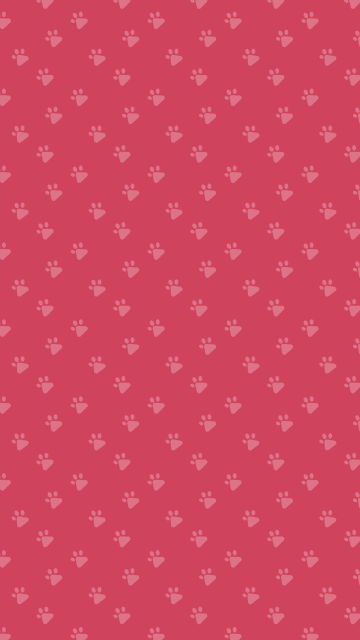
Give the GLSL for this pattern, as a Shadertoy shader.

```glsl
const vec3 GROUND_COLOR = vec3(0.812, 0.263, 0.361);
const vec3 PAW_COLOR = vec3(0.863, 0.452, 0.524);
const float REPEATS_ACROSS = 4.68;
const float PAW_SIZE = 0.108;   // half a paw, in tiles
const float PAD_ROUNDING = 0.28;

// Paws in one tile: centre measured from the top left, then tilt
const int PAW_COUNT = 4;
const vec3 PAWS[PAW_COUNT] = vec3[](
    vec3(0.035, 0.264, 0.0),
    vec3(0.704, 0.498, 0.03),
    vec3(0.268, 0.742, 0.12),
    vec3(0.590, 0.000, -0.03));

vec2 rotate(vec2 p, float angle) {
    float c = cos(angle), s = sin(angle);
    return mat2(c, -s, s, c) * p;
}

float ellipseDistance(vec2 p, vec2 radii) {
    float k = length(p / radii);
    float gradient = length(p / (radii * radii));
    return k * (k - 1.0) / max(gradient, 1e-4);
}

// Squared distance to an edge, and signed side of it
vec2 edgeTerm(vec2 p, vec2 a, vec2 b) {
    vec2 e = b - a, v = p - a;
    vec2 w = v - e * clamp(dot(v, e) / dot(e, e), 0.0, 1.0);
    return vec2(dot(w, w), e.x * v.y - e.y * v.x);
}

float triangleDistance(vec2 p, vec2 a, vec2 b, vec2 c) {
    vec2 d = min(min(edgeTerm(p, a, b), edgeTerm(p, b, c)), edgeTerm(p, c, a));
    return -sqrt(d.x) * sign(d.y);
}

// Rounded pad and three toes, y pointing down
float pawDistance(vec2 p) {
    float pad = triangleDistance(p, vec2(-0.19, 0.03), vec2(0.70, 0.07),
                                 vec2(-0.04, 0.78)) - PAD_ROUNDING;
    float sideToe = ellipseDistance(rotate(p - vec2(-0.82, 0.09), 0.55), vec2(0.27, 0.20));
    float middleToe = ellipseDistance(rotate(p - vec2(-0.55, -0.59), -0.50), vec2(0.24, 0.33));
    float topToe = ellipseDistance(rotate(p - vec2(0.15, -0.72), -0.08), vec2(0.23, 0.32));
    return min(pad, min(sideToe, min(middleToe, topToe)));
}

void mainImage(out vec4 fragColor, in vec2 fragCoord) {
    // Tile coordinates, hung from the top left corner
    vec2 tile = vec2(fragCoord.x, iResolution.y - fragCoord.y) * REPEATS_ACROSS / iResolution.x;
    float pixel = REPEATS_ACROSS / (iResolution.x * PAW_SIZE);

    // Nearest paw, wrapped across tile borders
    float d = 1e3;
    for (int i = 0; i < PAW_COUNT; i++) {
        vec2 offset = tile - PAWS[i].xy;
        offset -= floor(offset + 0.5);
        d = min(d, pawDistance(rotate(offset / PAW_SIZE, PAWS[i].z)));
    }

    float coverage = clamp(0.5 - d / pixel, 0.0, 1.0);
    fragColor = vec4(mix(GROUND_COLOR, PAW_COLOR, coverage), 1.0);
}
```
